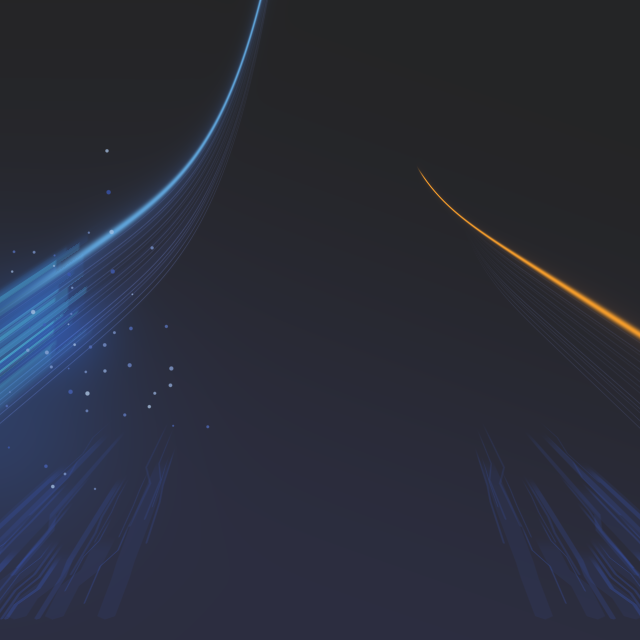
Reproduce this background procedurally as a WebGL 2 fragment shader.

```glsl
#version 300 es
precision highp float;
// Navy backdrop with a blue and an amber light trail, data streaks and sparks
// at the left, and mirrored circuit fans below. Trails are power curves;
// strands and streaks run in lanes between a top and a low curve.
uniform vec2 u_resolution;
out vec4 fragColor;

const vec3 CHARCOAL = vec3(0.143, 0.144, 0.150);
const vec3 NAVY = vec3(0.172, 0.178, 0.250);
const vec3 HAZE = vec3(0.017, 0.072, 0.160);
const vec3 SKY = vec3(0.40, 0.70, 0.92);
const vec3 CYAN = vec3(0.30, 0.70, 0.82);
const vec3 COBALT = vec3(0.19, 0.36, 0.68);
const vec3 TRACE = vec3(0.22, 0.33, 0.70);
const vec3 AMBER = vec3(0.95, 0.61, 0.17);
// Curves: height at the canvas side, slope, lift, reach
const vec4 BLUE_TOP = vec4(0.515, 0.68, 0.208, 0.407);
const vec4 BLUE_LOW = vec4(0.336, 0.846, 0.260, 0.407);
const vec4 AMBER_TOP = vec4(0.477, 0.64, 0.040, 0.349);
const vec4 AMBER_LOW = vec4(0.329, 0.96, 0.110, 0.300);
const float BLUE_POWER = 6.3, AMBER_POWER = 9.0;
const float MIRROR_X = 0.508;             // axis of the circuit fans
const vec2 FAN_APEX = vec2(0.174, 0.487); // offset from axis, height
const float TRACES = 30.0, SPARK_CELLS = 32.0;

float hash(vec2 p) { return fract(sin(dot(p, vec2(127.1, 311.7))) * 4375.85); }

float below(float edge, float soft, float x) {
    return 1.0 - smoothstep(edge - soft, edge + soft, x);
}

float curve(float s, vec4 c, float n) {
    return c.x + c.y * s + c.z * pow(max(s, 0.0) / c.w, n);
}

// Turns height gaps into distances across the curve
float steepness(float s, vec4 c, float n) {
    return length(vec2(1.0, c.y + c.z * n / c.w * pow(max(s, 0.0) / c.w, n - 1.0)));
}

// Thin irregular lines between lanes 0 and 1
float strands(float lane, float gap, float px) {
    float sum = 0.0;
    for (float i = 0.0; i < 15.0; i++) {
        float h = hash(vec2(i, 4.0));
        sum += (0.3 + 0.7 * h) * below(0.0007, px, abs(lane - (i + h) / 15.0) * gap);
    }
    return sum;
}

// Random brightness per lane with soft borders
float laneNoise(float lane, float count, float px) {
    float x = lane * count, id = floor(x);
    float blend = smoothstep(1.0 - min(px * count * 9.0, 0.9), 1.0, fract(x));
    return mix(hash(vec2(id, count)), hash(vec2(id + 1.0, count)), blend);
}

// Streaks that stop at a different length in every lane
float streaks(float x, float lane, float count, float reach, float px) {
    float stop = reach * (0.65 + 0.5 * hash(vec2(floor(lane * count * 0.5), 8.0)));
    return laneNoise(lane, count, px) * below(stop, px * 2.0, x);
}

// Bent traces and wide panels spreading from the apex
float circuit(vec2 uv, float px) {
    vec2 q = vec2(abs(uv.x - MIRROR_X) - FAN_APEX.x, FAN_APEX.y - uv.y);
    float sum = 0.0;
    for (float i = 0.0; i < TRACES; i++) {
        float k = (i + 0.5) / TRACES, h = hash(vec2(i, 1.0)), g = hash(vec2(i, 2.0));
        float slope = mix(0.31, 1.12, k);
        float start = 0.09 + 0.21 * h + 0.08 * (1.0 - abs(2.0 * k - 1.0));
        float end = min(start + 0.08 + 0.18 * g, 0.455);
        float bend = mix(start, end, 0.25 + 0.4 * g);
        float jog = 0.045 * (h - 0.5) * clamp((q.y - bend) / 0.025, 0.0, 1.0);
        float d = abs(q.x - slope * q.y - jog) * inversesqrt(1.0 + slope * slope);
        bool panel = mod(i, 5.0) == 2.0;
        float width = panel ? 0.013 : 0.0007 + 0.0045 * g * g;
        width *= 0.35 + 0.65 * smoothstep(0.1, 0.3, q.y);
        float span = below(end, px, q.y + 0.4 * d) * smoothstep(start, start + 0.03, q.y);
        sum += (panel ? 0.13 : 0.18 + 0.22 * h) * span * below(width, px, d);
    }
    return min(sum, 0.75);
}

void main() {
    vec2 uv = gl_FragCoord.xy / u_resolution;
    float px = 0.8 / min(u_resolution.x, u_resolution.y);

    // Backdrop, haze and circuit fans
    float shade = below(0.575, 0.475, uv.y + 0.35 * max(uv.x - 0.3, 0.0));
    vec2 haze = (uv - vec2(-0.02, 0.36)) / 0.205;
    vec2 hot = (uv - vec2(0.08, 0.49)) / vec2(0.085, 0.07);
    vec3 color = mix(CHARCOAL, NAVY, shade) + HAZE * exp(-dot(haze, haze));
    color += vec3(0.01, 0.09, 0.24) * exp(-dot(hot, hot));
    color = mix(color, TRACE, 0.8 * circuit(uv, px));

    // Blue band: strands, then streaks
    float top = curve(uv.x, BLUE_TOP, BLUE_POWER);
    float gap = max(top - curve(uv.x, BLUE_LOW, BLUE_POWER), 0.02);
    float lane = (top - uv.y) / gap, normal = steepness(uv.x, BLUE_TOP, BLUE_POWER);
    float fade = below(0.33, 0.08, uv.x);
    float body = smoothstep(-0.02, 0.1, lane) * below(0.95, 0.1, lane) * fade;
    color += vec3(0.015, 0.025, 0.06) * body * (0.4 + laneNoise(lane, 13.0, px));
    color += vec3(0.09, 0.11, 0.19) * strands(lane, gap / normal, px) * (0.25 + 0.75 * fade);
    float wide = smoothstep(-0.22, -0.12, lane) * below(0.72, 0.28, lane);
    float far = streaks(uv.x, lane, 11.0, 0.18, px) * below(0.13, 0.06, uv.x);
    float near = 0.6 * streaks(uv.x, lane, 9.0, 0.115, px) + 0.5 * streaks(uv.x, lane, 29.0, 0.125, px);
    color = mix(color, COBALT, 0.48 * far * wide);
    color = mix(color, mix(COBALT, CYAN, laneNoise(lane, 17.0, px)), near * wide * (1.0 - 2.0 * uv.x));

    // Blue light trail
    float d = abs(uv.y - top) / normal, strength = smoothstep(-0.03, 0.17, uv.x);
    float width = mix(0.0065, 0.0018, smoothstep(0.12, 0.40, uv.x));
    color += vec3(0.04, 0.10, 0.20) * strength * exp(-d / (width * 3.5));
    color = mix(color, SKY, 0.85 * strength * exp(-d * d / (width * width)));

    // Amber trail and its strands
    float s = 1.0 - uv.x;
    top = curve(s, AMBER_TOP, AMBER_POWER);
    gap = max(top - curve(s, AMBER_LOW, AMBER_POWER), 0.01);
    normal = steepness(s, AMBER_TOP, AMBER_POWER);
    color += vec3(0.055, 0.065, 0.11) * strands((top - uv.y) / gap, gap / normal, px) * below(0.23, 0.05, s);
    d = abs(uv.y - top) / normal;
    width = mix(0.0055, 0.0010, smoothstep(0.0, 0.33, s));
    strength = below(0.342, 0.008, s);
    color += vec3(0.10, 0.05, 0.01) * strength * exp(-d / (width * 2.5));
    color = mix(color, AMBER, strength * exp(-d * d / (width * width)));

    // Sparks, dense around the blue band
    vec2 cell = floor(uv * SPARK_CELLS);
    vec2 center = (cell + 0.2 + 0.6 * vec2(hash(cell), hash(cell + 37.0))) / SPARK_CELLS;
    vec2 spread = (center - vec2(0.10, 0.47)) / 0.165;
    float chance = 0.65 * exp(-dot(spread, spread)) + 0.12 * below(0.1, 0.08, center.x) * below(0.35, 0.15, center.y);
    float size = mix(0.0012, 0.0034, hash(cell + 71.0));
    float spark = step(hash(cell + 13.0), chance) * below(size, px, length(uv - center));
    color = mix(color, mix(TRACE, vec3(0.72, 0.82, 0.92), hash(cell + 5.0)), 0.75 * spark);
    fragColor = vec4(color, 1.0);
}
```
